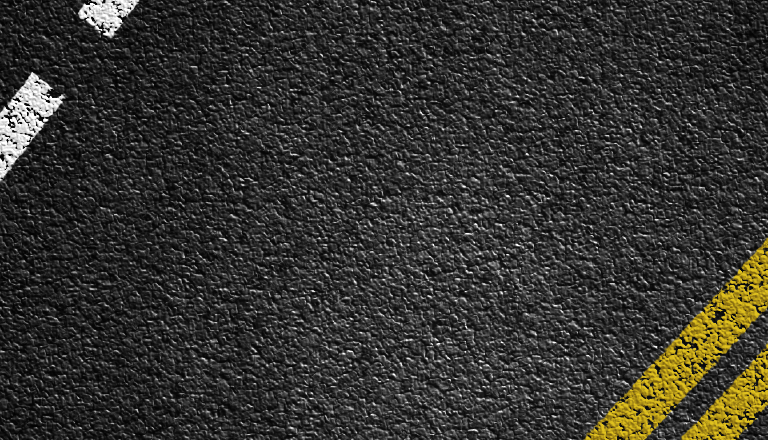
A WebGL 2 fragment shader for this texture:

```glsl
#version 300 es
precision highp float;

uniform vec2 u_resolution;
out vec4 fragColor;

vec2 hash2(vec2 p) {
    vec3 q = fract(p.xyx * vec3(0.1031, 0.1030, 0.0973));
    q += dot(q, q.yzx + 33.33);
    return fract((q.xx + q.yz) * q.zy);
}

float valueNoise(vec2 p) {
    vec2 cell = floor(p), f = fract(p);
    f = f * f * (3.0 - 2.0 * f);
    float low = mix(hash2(cell).x, hash2(cell + vec2(1, 0)).x, f.x);
    float high = mix(hash2(cell + vec2(0, 1)).x, hash2(cell + vec2(1, 1)).x, f.x);
    return mix(low, high, f.y);
}

// Distance to the nearest jittered stone centre, and that stone's shade
vec2 nearestStone(vec2 p) {
    vec2 cell = floor(p);
    vec2 nearest = vec2(4.0, 0.0);
    for (int y = -1; y <= 1; y++) {
        for (int x = -1; x <= 1; x++) {
            vec2 id = cell + vec2(x, y);
            vec2 jitter = hash2(id);
            float d = length(id + jitter - p) * (0.75 + 0.6 * jitter.y);
            if (d < nearest.x) nearest = vec2(d, hash2(id + 19.0).x);
        }
    }
    return nearest;
}

// Height of flat-topped stones with grit, and the stone shade
vec2 asphalt(vec2 p) {
    vec2 warp = vec2(valueNoise(p * 110.0), valueNoise(p * 110.0 + 47.0)) - 0.5;
    vec2 stone = nearestStone(p * vec2(60.0, 74.0) + warp * 0.9);
    float grit = 0.45 * valueNoise(p * 85.0 + 13.0) + 0.6 * valueNoise(p * 190.0 + 71.0);
    return vec2(1.0 - max(stone.x, 0.25) + grit, stone.y);
}

// Coverage of a strip between two offsets
float band(float d, float low, float high, float soft) {
    return smoothstep(low - soft, low + soft, d) * (1.0 - smoothstep(high - soft, high + soft, d));
}

void main() {
    vec2 p = gl_FragCoord.xy / u_resolution.y;
    float soft = 0.7 / u_resolution.y + 0.0008;

    // Relief lit from the upper right
    vec2 surface = asphalt(p);
    float slope = surface.x - asphalt(p + vec2(0.0016, 0.0027)).x;
    float relief = clamp(slope * 4.0, -2.2, 2.2);
    float cavity = smoothstep(0.4, 1.15, surface.x);

    // Broad pool of light, fading toward the corners
    vec2 fromLight = (p - vec2(1.1, 0.28)) * vec2(1.15, 0.95);
    float light = 0.56 + 0.72 * exp(-1.5 * dot(fromLight, fromLight));
    light *= 0.88 + 0.24 * valueNoise(p * 7.0);
    float tone = 0.155 * exp(0.95 * relief) * mix(0.3, 1.15, cavity) * light;
    tone *= 0.7 + 0.6 * surface.y;
    tone += 0.035 * (light - 0.5);
    vec3 color = vec3(tone / (1.0 + 0.55 * tone));

    // Ragged edges and worn pits shared by all the paint
    vec2 q = p + 0.006 * (vec2(valueNoise(p * 120.0), valueNoise(p * 120.0 + 29.0)) - 0.5);
    float wear = surface.x + 0.4 * (valueNoise(p * 32.0 + 5.0) - 0.5);
    float intact = smoothstep(0.62, 0.92, wear + 0.1 * relief);

    // White dashes, interrupted by one gap
    float across = dot(q, vec2(0.79, -0.61));
    float along = dot(q, vec2(0.61, 0.79));
    float dash = band(across, -0.451, -0.358, soft) * (1.0 - band(along, 0.705, 0.872, soft));
    vec3 white = vec3(clamp(0.86 + 0.16 * relief, 0.35, 1.0));
    color = mix(color, white, dash * intact);

    // Double yellow line
    float offset = dot(q, vec2(0.736, -0.677));
    float lines = band(offset, 0.975, 1.079, soft) + band(offset, 1.138, 1.231, soft);
    vec3 yellow = mix(vec3(0.48, 0.38, 0.06), vec3(0.88, 0.76, 0.12), smoothstep(-1.5, 1.4, relief));
    color = mix(color, yellow, lines * intact);

    fragColor = vec4(clamp(color, 0.0, 1.0), 1.0);
}
```
